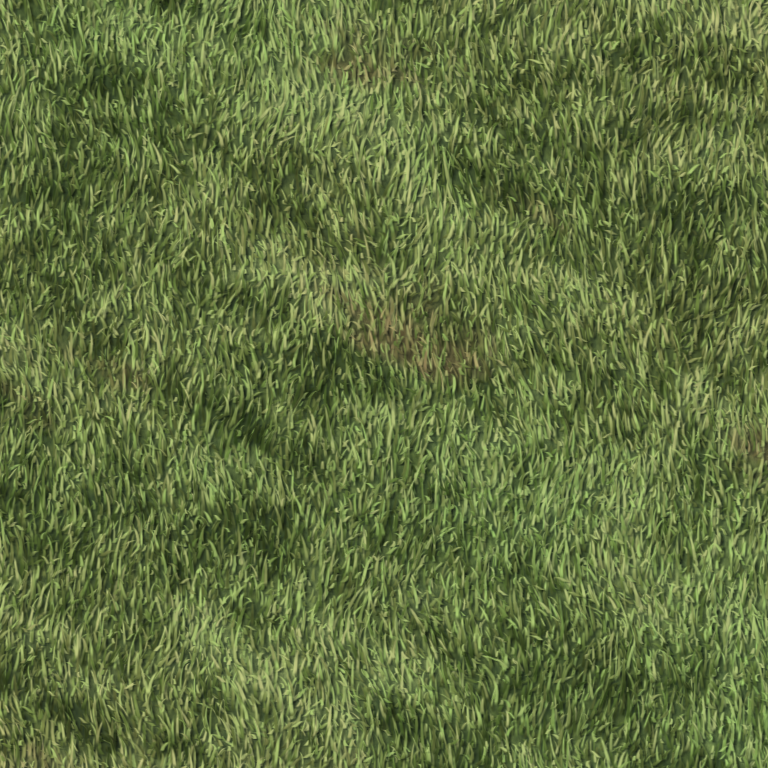
Write a Shadertoy shader that draws this texture.

```glsl
// A sunlit meadow of short, tangled grass seen at a slant.
// Layers of jittered cells each grow one curved, tapering blade with a soft
// shadow; broad noise adds hollows, dry earth and shifts of green.

const int LAYERS = 12;
const vec2 CELL = vec2(0.020, 0.026);
const float BLADE_SOFTNESS = 0.0016;

const vec3 SHADE_GREEN = vec3(0.18, 0.23, 0.10);
const vec3 MID_GREEN   = vec3(0.40, 0.465, 0.235);
const vec3 SUN_GREEN   = vec3(0.66, 0.73, 0.44);
const vec3 DRY_EARTH   = vec3(0.50, 0.43, 0.29);
const vec3 COOL_SHADOW = vec3(0.19, 0.25, 0.16);

vec4 hash4(vec2 cell, float seed) {
    vec4 p = fract(vec4(cell.xyx, seed) * vec4(0.1031, 0.1030, 0.0973, 0.1099));
    p += dot(p, p.wzxy + 33.33);
    return fract((p.xxyz + p.yzzw) * p.zywx);
}

float valueNoise(vec2 p, float seed) {
    vec2 i = floor(p);
    vec2 f = fract(p);
    f = f * f * (3.0 - 2.0 * f);
    float low = mix(hash4(i, seed).x, hash4(i + vec2(1, 0), seed).x, f.x);
    float high = mix(hash4(i + vec2(0, 1), seed).x, hash4(i + vec2(1, 1), seed).x, f.x);
    return mix(low, high, f.y);
}

float fbm(vec2 p, float seed) {
    float sum = 0.0;
    float weight = 0.5;
    for (int octave = 0; octave < 4; octave++) {
        sum += weight * valueNoise(p, seed + float(octave));
        p = mat2(1.6, 1.2, -1.2, 1.6) * p;
        weight *= 0.5;
    }
    return sum / 0.9375;
}

// Tone 0 is deep shade, 0.45 the common green, 1 full sun.
vec3 grassColor(float tone) {
    vec3 lower = mix(SHADE_GREEN, MID_GREEN, clamp(tone / 0.45, 0.0, 1.0));
    return mix(lower, SUN_GREEN, clamp((tone - 0.45) / 0.55, 0.0, 1.0));
}

// Coverage of a blade rooted at the origin; the tip bends over sideways.
float bladeMask(vec2 p, float height, float lean, float bend, float halfWidth, float soft) {
    float t = p.y / height;
    float s = clamp(t, 0.0, 1.0);
    float spine = lean * s + bend * s * s * s;
    float slope = (lean + 3.0 * bend * s * s) / height;
    float dist = abs(p.x - spine) * inversesqrt(1.0 + slope * slope);
    float width = halfWidth * (1.0 - 0.6 * s * s);
    float ends = smoothstep(0.0, 0.25, t) * (1.0 - smoothstep(0.75, 1.0, t));
    return ends * (1.0 - smoothstep(width - soft, width + soft, dist));
}

// Paints one layer of blades over the ground, farther rows first.
vec3 paintLayer(vec3 color, vec2 uv, float seed, float light, float dryness, float sway) {
    vec2 shift = hash4(vec2(seed, 7.0), 3.0).xy * 5.0;
    vec2 grid = uv / CELL + shift;
    vec2 home = floor(grid);
    for (int row = 0; row >= -2; row--) {
        for (int column = -1; column <= 1; column++) {
            vec2 cell = home + vec2(column, row);
            vec4 place = hash4(cell, seed + 11.0);
            vec4 look = hash4(cell, seed + 47.0);
            vec2 p = (grid - cell - place.xy) * CELL;

            float height = mix(0.008, 0.046, place.z * place.z);
            float lean = (place.w - 0.5) * 0.018 + sway;
            float bend = (look.x - 0.5) * 0.014;
            float halfWidth = mix(0.0009, 0.0024, look.y);
            float t = clamp(p.y / height, 0.0, 1.0);

            float shadow = bladeMask(p - vec2(0.003, -0.002), height, lean, bend,
                                     halfWidth, 2.0 * BLADE_SOFTNESS);
            color = mix(color, color * vec3(0.60, 0.63, 0.66), shadow * 0.65);

            float tone = light + 0.95 * (look.z - 0.5) + 0.3 * (t - 0.5);
            vec3 blade = grassColor(tone);
            blade *= mix(vec3(0.94, 1.02, 0.92), vec3(1.06, 0.99, 1.06), look.w);
            blade = mix(blade, DRY_EARTH * (0.65 + 0.7 * look.z), dryness * look.w);
            float mask = bladeMask(p, height, lean, bend, halfWidth, BLADE_SOFTNESS);
            color = mix(color, blade, mask * 0.92);
        }
    }
    return color;
}

void mainImage(out vec4 fragColor, in vec2 fragCoord) {
    vec2 uv = fragCoord / iResolution.y;

    // Broad hollows and dry spots, stretched sideways by the slanted view
    vec2 slope = vec2(uv.x + 0.4 * uv.y, uv.y + 0.35 * uv.x);
    float hollow = fbm(slope * vec2(5.0, 9.0), 21.0);
    float tufts = fbm(uv * vec2(22.0, 28.0), 31.0);
    float dryness = 0.8 * smoothstep(0.60, 0.80, fbm(slope * vec2(4.0, 8.0), 61.0));
    float light = 0.67 + 0.95 * (hollow - 0.5) + 0.85 * (tufts - 0.5);
    float sway = 0.014 * (valueNoise(uv * 13.0, 41.0) - 0.5);

    // Shaded ground between the blades
    float litter = fbm(uv * vec2(150.0, 80.0), 71.0);
    vec3 color = mix(COOL_SHADOW, grassColor(light - 0.1), litter * 0.9);
    color = mix(color, DRY_EARTH * (0.5 + 0.6 * litter), dryness * 0.8);

    for (int layer = 0; layer < LAYERS; layer++) {
        float depth = float(layer) / float(LAYERS - 1);
        color = paintLayer(color, uv, float(layer) * 5.3 + 1.0,
                           light + 0.12 * (depth - 0.5), dryness, sway);
    }

    // Fine upright grain and a slow drift from lush to yellow green
    float grain = valueNoise(uv * vec2(210.0, 110.0), 83.0);
    float lush = fbm(uv * 3.0, 91.0);
    color *= 0.94 + 0.18 * grain;
    color *= mix(vec3(1.08, 1.0, 1.05), vec3(0.95, 1.01, 0.98), lush);
    fragColor = vec4(clamp(color, 0.0, 1.0), 1.0);
}
```
